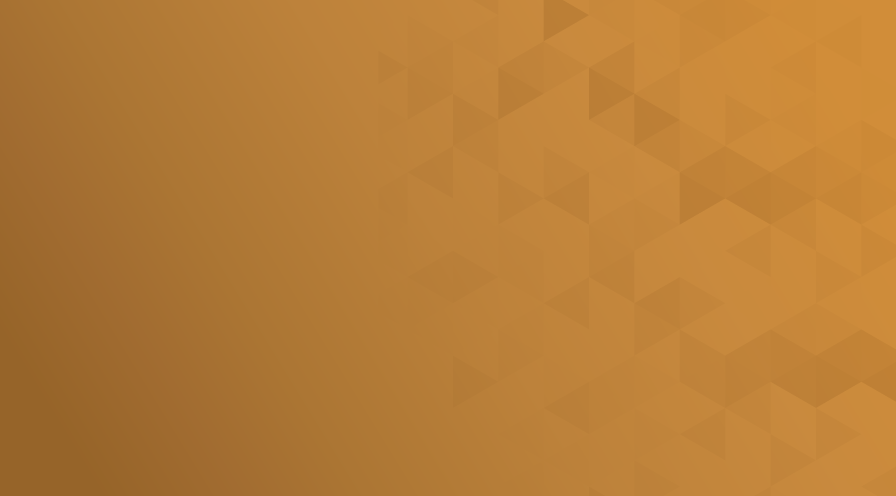
This background is drawn by a WebGL 1 fragment shader. Its source:

```glsl
precision highp float;

uniform vec2 u_resolution;

// Gradient colours, from the lower left to the upper right
const vec3 UMBER  = vec3(0.590, 0.393, 0.160);
const vec3 RUSSET = vec3(0.632, 0.422, 0.190);
const vec3 BRONZE = vec3(0.672, 0.461, 0.202);
const vec3 OCHRE  = vec3(0.740, 0.509, 0.230);
const vec3 AMBER  = vec3(0.787, 0.540, 0.242);
const vec3 GOLD   = vec3(0.818, 0.552, 0.222);
const vec2 GRADIENT_AXIS = vec2(0.85, 0.52);

// Triangle lattice, in canvas heights
const vec2 LATTICE_ORIGIN = vec2(0.8216, 0.9695);
const vec2 CELL_SIZE = vec2(0.0915, 0.0528);
const float LEFT_LIMIT = 0.763;

// Shading of the triangles
const float STRONG_SHADE = 0.075;
const float FAINT_SHADE = 0.025;
const float ROW_PERIOD = 7.0;
const float COLUMN_SWAY = 2.7;
const float BAND_SPREAD = 60.0;

const float PI = 3.14159;

float ramp(float from, float to, float x) {
  return clamp((x - from) / (to - from), 0.0, 1.0);
}

vec3 diagonalGradient(vec2 p) {
  float t = dot(p, GRADIENT_AXIS);
  vec3 color = mix(UMBER, RUSSET, ramp(0.18, 0.40, t));
  color = mix(color, BRONZE, ramp(0.40, 0.62, t));
  color = mix(color, OCHRE, ramp(0.62, 1.02, t));
  color = mix(color, AMBER, ramp(1.02, 1.45, t));
  return mix(color, GOLD, ramp(1.45, 1.85, t));
}

// Column and row of the triangle that holds p; rows count downwards
vec2 triangleCell(vec2 p) {
  vec2 q = (p - LATTICE_ORIGIN) * vec2(1.0, -1.0) / CELL_SIZE;
  vec2 cell = floor(q);
  vec2 f = q - cell;
  float pointsRight = mod(cell.x + cell.y, 2.0);
  float reach = mix(f.x, 1.0 - f.x, pointsRight);
  return vec2(cell.x, cell.y + step(reach, f.y));
}

float triangleShade(vec2 p) {
  vec2 cell = triangleCell(p);
  float fromBand = cell.y - 2.0 * cell.x + 5.0;

  // Dark triangles repeat down each column, swaying on the left columns
  float sway = COLUMN_SWAY * cos(PI * cell.x) * min(1.0, abs(cell.x - 3.0));
  float phase = mix(-sway, -0.4, step(5.5, cell.x));
  float wave = cos(2.0 * PI * (cell.y + phase * mix(1.0, -1.0, step(5.5, cell.x))) / ROW_PERIOD);
  float strong = smoothstep(0.62, 0.98, wave) * exp(-fromBand * fromBand / BAND_SPREAD);

  // Layered sines scatter the faint triangles
  float scatter = sin(2.1 * cell.x + 1.3 * cell.y) + sin(4.7 * cell.x - 2.9 * cell.y);
  float faint = smoothstep(0.0, 1.6, scatter);

  // The lattice fades into the lower left and upper right
  float area = smoothstep(-14.0, -10.0, fromBand)
             * (1.0 - smoothstep(16.0, 20.0, fromBand))
             * step(LEFT_LIMIT, p.x);
  return area * max(STRONG_SHADE * strong, FAINT_SHADE * faint);
}

void main() {
  vec2 p = gl_FragCoord.xy / u_resolution.y;

  // Average a 3 by 3 grid of samples to smooth the edges
  float shade = 0.0;
  for (int i = 0; i < 3; i++) {
    for (int j = 0; j < 3; j++) {
      vec2 offset = (vec2(float(i), float(j)) - 1.0) / 3.0;
      shade += triangleShade(p + offset / u_resolution.y) / 9.0;
    }
  }

  // Shadows take slightly more from green and blue
  vec3 color = diagonalGradient(p) * (1.0 - shade * vec3(0.9, 1.1, 1.6));
  gl_FragColor = vec4(color, 1.0);
}
```
